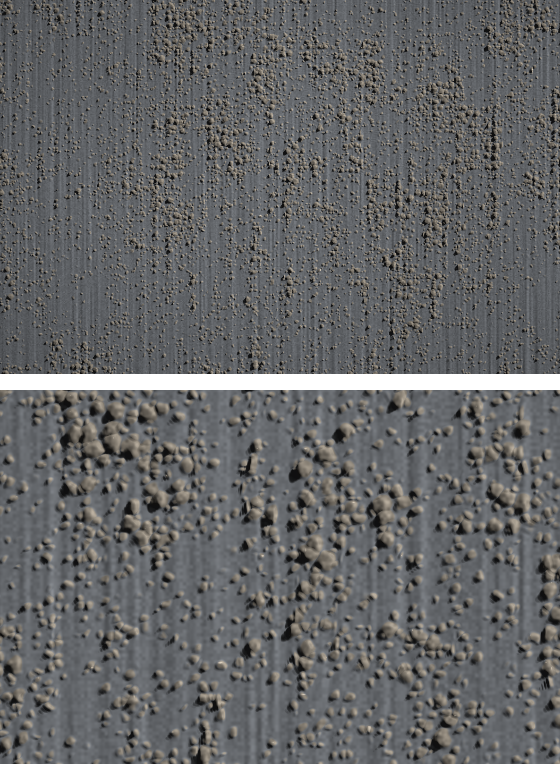
Top: the whole. Bottom: its middle third, enlarged.
Write a Shadertoy shader that draws this texture.

```glsl
#define GROOVES 88.0
#define FINE_GRAINS 115.0
#define COARSE_GRAINS 62.0
#define GROOVE_DEPTH 0.85
#define RELIEF 0.40
#define SHADOW 0.78
#define EXPOSURE 0.385
#define LIGHT_STEP 0.0030
#define LIGHT_DIR vec2(0.78, 0.62)
#define STONE_TINT vec3(0.97, 1.0, 1.04)
#define GRAIN_TINT vec3(1.06, 1.0, 0.91)

float hash(vec2 p) {
    return fract(sin(dot(p, vec2(127.1, 311.7))) * 43758.5453);
}

float noise(vec2 p) {
    vec2 i = floor(p), f = fract(p);
    f = f * f * (3.0 - 2.0 * f);
    return mix(mix(hash(i), hash(i + vec2(1, 0)), f.x),
               mix(hash(i + vec2(0, 1)), hash(i + vec2(1, 1)), f.x), f.y);
}

// Vertical brush marks, nearly straight, of two widths
float grooves(vec2 p) {
    float x = p.x + 0.004 * noise(p * vec2(3.0, 2.0));
    float broad = noise(vec2(x * GROOVES, p.y * 2.0));
    float thin = noise(vec2(x * GROOVES * 2.1 + 31.0, p.y * 6.0));
    return 0.62 * broad + 0.38 * thin;
}

// Share of crumbs: loose clusters pulled into vertical rows
float crumbDensity(vec2 p) {
    float patches = 0.45 * noise(p * 5.0 + 3.0)
                  + 0.55 * noise(p * vec2(19.0, 16.0) + 7.0);
    float rows = noise(vec2(p.x * 48.0, p.y * 5.0) + 19.0);
    return 0.65 * patches + 0.35 * rows;
}

// Rounded grains scattered one per cell, returned as height
float grains(vec2 p, float scale, float density) {
    vec2 q = p * scale, cell = floor(q);
    float height = 0.0;
    for (int y = -1; y <= 1; y++) {
        for (int x = -1; x <= 1; x++) {
            vec2 c = cell + vec2(x, y);
            vec2 jitter = vec2(hash(c + 5.3), hash(c + 17.9)) - 0.5;
            float rank = hash(c + 41.7);
            float radius = mix(0.38, 0.72, hash(c + 73.1));
            float d = length(q - c - 0.5 - 0.7 * jitter) / radius;
            float present = smoothstep(rank, rank + 0.15, density);
            height = max(height, present * radius * (1.0 - smoothstep(0.15, 1.0, d)));
        }
    }
    return height;
}

// x: surface height, y: crumb height alone
vec2 surface(vec2 p) {
    float density = crumbDensity(p);
    vec2 wobble = vec2(noise(p * 150.0), noise(p * 150.0 + 57.0)) - 0.5;
    vec2 q = p + 0.004 * wobble;
    float fine = grains(q, FINE_GRAINS, density * 1.15 - 0.12);
    float coarse = grains(q + 3.7, COARSE_GRAINS, smoothstep(0.44, 0.80, density) * 0.85);
    float crumbs = max(0.85 * fine, 1.5 * coarse);
    return vec2(GROOVE_DEPTH * grooves(p) + crumbs, crumbs);
}

void mainImage(out vec4 fragColor, in vec2 fragCoord) {
    vec2 p = fragCoord / iResolution.y;
    vec2 here = surface(p);

    // Slope towards the light, and shadow cast by higher ground
    float slope = 0.0, occlusion = 0.0;
    for (int k = 1; k <= 4; k++) {
        float reach = float(k);
        float ahead = surface(p + LIGHT_DIR * LIGHT_STEP * reach).x;
        if (k == 1) slope = here.x - ahead;
        occlusion = max(occlusion, ahead - here.x - 0.17 * reach);
    }
    float tone = EXPOSURE + RELIEF * clamp(slope, -0.6, 0.5);
    tone *= 1.0 - SHADOW * smoothstep(0.0, 0.45, occlusion);

    // Sandy grit, with a few bright mineral specks
    float crumbMask = smoothstep(0.08, 0.40, here.y);
    float grit = noise(p * 330.0) - 0.5;
    tone += grit * mix(0.07, 0.15, crumbMask);
    tone += 0.22 * smoothstep(0.93, 1.0, noise(p * 210.0 + 11.0)) * crumbMask;

    // Uneven daylight, dimmer towards the corners
    vec2 uv = fragCoord / iResolution.xy - 0.5;
    tone *= 1.05 - 0.28 * dot(uv, uv) + 0.10 * (noise(p * 2.5) - 0.5);

    vec3 tint = mix(STONE_TINT, GRAIN_TINT, crumbMask);
    fragColor = vec4(clamp(max(tone, 0.06) * tint, 0.0, 1.0), 1.0);
}
```
